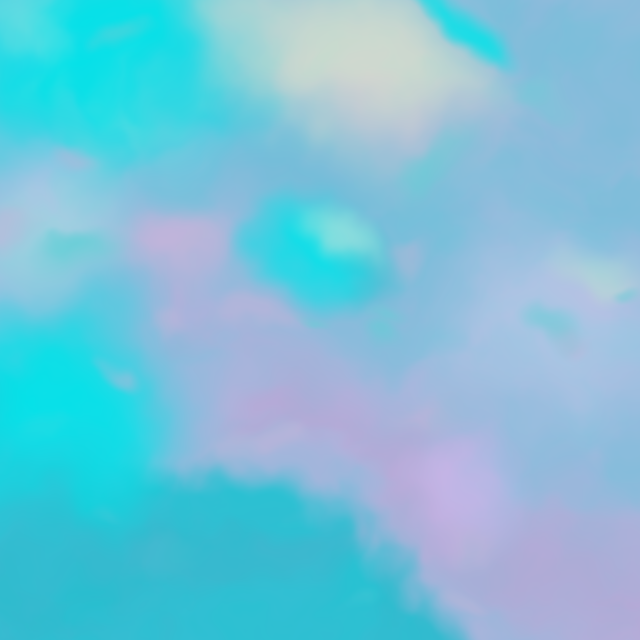
Write a Shadertoy shader that draws this background.

```glsl
const vec3 SKY        = vec3(0.55, 0.74, 0.86);
const vec3 DEEP_SKY   = vec3(0.44, 0.74, 0.85);
const vec3 PERIWINKLE = vec3(0.63, 0.73, 0.87);
const vec3 LAVENDER   = vec3(0.71, 0.78, 0.90);
const vec3 LILAC      = vec3(0.76, 0.72, 0.91);
const vec3 MAUVE      = vec3(0.69, 0.67, 0.84);
const vec3 TEAL       = vec3(0.20, 0.73, 0.81);
const vec3 CYAN       = vec3(0.03, 0.88, 0.91);
const vec3 MINT       = vec3(0.60, 0.88, 0.87);
const vec3 CREAM      = vec3(0.80, 0.85, 0.81);
const vec3 ROSE       = vec3(0.74, 0.71, 0.85);

const float WARP_SCALE  = 5.5;
const float WARP_AMOUNT = 0.14;
const vec2  BAND_ORIGIN = vec2(0.30, 0.42);
const vec2  BAND_NORMAL = vec2(0.48, 0.88);
const float BAND_WIDTH  = 0.12;
const float RAGGEDNESS  = 0.18;
const float MOTTLE      = 0.45;
const float FLECK_SCALE = 13.0;
const float FLECK       = 0.09;
const int   TUFT_COUNT  = 26;

float hash(vec2 p) {
    vec3 q = fract(vec3(p.xyx) * 0.1031);
    q += dot(q, q.yzx + 33.33);
    return fract((q.x + q.y) * q.z);
}

float noise(vec2 p) {
    vec2 i = floor(p), f = fract(p);
    f = f * f * f * (f * (f * 6.0 - 15.0) + 10.0);
    return mix(mix(hash(i), hash(i + vec2(1, 0)), f.x),
               mix(hash(i + vec2(0, 1)), hash(i + vec2(1, 1)), f.x), f.y);
}

float fbm(vec2 p) {
    float sum = 0.0, gain = 0.55;
    for (int i = 0; i < 4; i++) {
        sum += gain * noise(p);
        p = mat2(0.8, 0.6, -0.6, 0.8) * p * 2.0 + 7.3;
        gain *= 0.48;
    }
    return sum;
}

// Soft ellipse: 1 in the core, fading to 0 outside
float mass(vec2 p, vec2 centre, vec2 radius) {
    return 1.0 - smoothstep(0.15, 1.5, length((p - centre) / radius));
}

void mainImage(out vec4 fragColor, in vec2 fragCoord) {
    vec2 uv = fragCoord / iResolution.xy;

    // Bend the space so that every mass gets a cloudy outline
    vec2 bend = vec2(fbm(uv * WARP_SCALE + 3.1), fbm(uv * WARP_SCALE + 41.7)) - 0.5;
    vec2 p = uv + WARP_AMOUNT * bend;
    float cloud = fbm(p * 5.0 + 17.0);
    float mottle = smoothstep(0.35, 0.7, fbm(p * vec2(6.0, 8.0) + 63.0));

    // Hazy ground
    vec3 col = mix(PERIWINKLE, SKY, smoothstep(0.40, 0.72, p.y + 0.4 * (cloud - 0.5)));
    col = mix(col, DEEP_SKY, MOTTLE * mottle);
    col = mix(col, DEEP_SKY, 0.75 * mass(p, vec2(0.50, 0.76), vec2(0.22, 0.08)));
    col = mix(col, LAVENDER, 0.75 * mass(p, vec2(0.90, 0.47), vec2(0.21, 0.16)));

    // Diagonal mauve bank with teal water below it
    float across = dot(p - BAND_ORIGIN, BAND_NORMAL);
    float bank = exp(-across * across / (BAND_WIDTH * BAND_WIDTH));
    bank *= smoothstep(0.15, 0.28, p.x) * smoothstep(0.15, 0.5, cloud);
    vec3 bankTint = mix(MAUVE, PERIWINKLE, 0.6 * mottle);
    col = mix(col, bankTint, bank);
    col = mix(col, LILAC, 0.8 * mass(p, vec2(0.73, 0.23), vec2(0.09, 0.08)));
    float shore = across + RAGGEDNESS * (cloud - 0.5);
    vec3 water = mix(TEAL, CYAN, 0.15 * mottle);
    col = mix(col, water, smoothstep(-0.07, -0.16, shore));

    // Bright pools on the left
    col = mix(col, CYAN, mass(p, vec2(0.06, 0.37), vec2(0.22, 0.17)));
    vec3 pool = mix(CYAN, MINT, 0.55 * smoothstep(0.45, 0.75, cloud));
    col = mix(col, pool, mass(p, vec2(0.15, 0.92), vec2(0.25, 0.19)));

    // Pale clouds
    vec3 pale = mix(LAVENDER, MINT, 0.5 * mottle);
    col = mix(col, pale, 0.8 * mass(p, vec2(0.08, 0.66), vec2(0.13, 0.12)));
    col = mix(col, ROSE, 0.85 * mass(p, vec2(0.29, 0.61), vec2(0.10, 0.06)));
    col = mix(col, mix(MINT, CREAM, 0.6), 0.6 * mass(p, vec2(0.95, 0.57), vec2(0.07, 0.035)));
    vec2 slant = p + vec2(0.0, 0.35 * (p.x - 0.52));
    float blush = smoothstep(0.90, 0.78, p.y) * smoothstep(0.45, 0.65, p.x);
    col = mix(col, mix(CREAM, ROSE, 0.6 * blush), mass(slant, vec2(0.54, 0.92), vec2(0.23, 0.14)));

    // Glowing gap in the middle and a wisp at the top edge
    vec3 gap = mix(CYAN, TEAL, 0.8 * smoothstep(0.49, 0.58, p.x));
    col = mix(col, gap, 0.95 * mass(p, vec2(0.50, 0.62), vec2(0.09, 0.075)));
    col = mix(col, MINT, 0.8 * mass(p, vec2(0.535, 0.65), vec2(0.05, 0.045)));
    vec2 wisp = p + vec2(0.0, 0.5 * (p.x - 0.70));
    col = mix(col, CYAN, 0.85 * mass(wisp, vec2(0.70, 0.98), vec2(0.09, 0.035)));

    // Scattered faint tufts, rosy or greenish
    for (int i = 0; i < TUFT_COUNT; i++) {
        float id = float(i);
        vec2 centre = vec2(hash(vec2(id, 2.7)), hash(vec2(id, 9.4)));
        float size = mix(0.016, 0.042, hash(vec2(id, 15.8)));
        float kind = hash(vec2(id, 23.5));
        vec3 tint = mix(ROSE, mix(MINT, TEAL, 0.5), step(0.5, kind));
        float strength = 0.4 * smoothstep(-0.25, 0.0, shore) + 0.1;
        col = mix(col, tint, strength * mass(p, centre, size * vec2(1.4, 0.9)));
    }

    // Small flecks shift the hue between rose and cyan
    float fleck = fbm(p * FLECK_SCALE + 29.0) - 0.5;
    col += FLECK * fleck * vec3(1.0, -0.25, 0.05);

    fragColor = vec4(clamp(col, 0.0, 1.0), 1.0);
}
```
